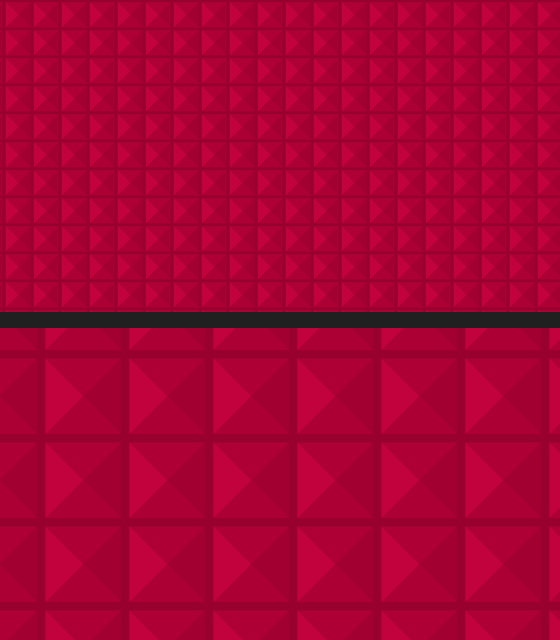
Top: the whole. Bottom: its middle third, enlarged.
Reproduce this pattern procedurally as a Shadertoy shader.

```glsl
// Grid of crimson square pyramid studs, lit from the left, parted by dark grooves.

// Soft step across an edge at zero, about one pixel wide.
float edge(float d, float pixel) {
    return smoothstep(-0.7 * pixel, 0.7 * pixel, d);
}

// Colour of a four-sided pyramid seen from above; p is centred on its tip.
vec3 pyramid(vec2 p, float pixel) {
    vec3 left   = vec3(0.760, 0.008, 0.240);
    vec3 right  = vec3(0.637, 0.000, 0.194);
    vec3 top    = vec3(0.686, 0.000, 0.211);
    vec3 bottom = vec3(0.674, 0.000, 0.207);

    vec3 sides = mix(left, right, edge(p.x, pixel));
    vec3 ends  = mix(bottom, top, edge(p.y, pixel));
    return mix(ends, sides, edge(abs(p.x) - abs(p.y), pixel));
}

void mainImage(out vec4 fragColor, in vec2 fragCoord) {
    // Twenty square cells across, with rows measured down from the top edge
    float pixel = 20.0 / iResolution.x;
    vec2 fromTop = vec2(fragCoord.x, iResolution.y - fragCoord.y) * pixel;
    vec2 p = fract(fromTop - vec2(0.157, 0.026)) - 0.5;
    p.y = -p.y;

    // Stud faces inside the groove frame
    float frame = max(abs(p.x), abs(p.y)) - 0.45;
    vec3 groove = vec3(0.597, 0.0, 0.181);
    vec3 color = mix(pyramid(p, pixel), groove, edge(frame, pixel));

    fragColor = vec4(color, 1.0);
}
```
